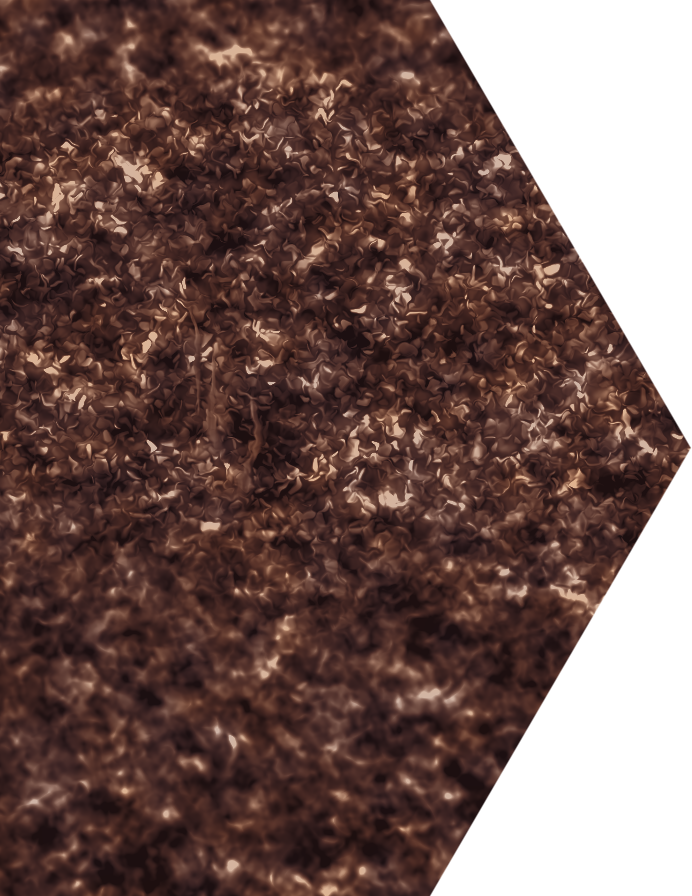
A Shadertoy shader for this texture:

```glsl
const vec2 TIP = vec2(0.771, 0.5);         // right corner of the soil panel
const vec2 EDGE_NORMAL = vec2(0.864, 0.503);
const vec2 FOCUS_BAND = vec2(0.50, 0.84);  // heights between which soil is sharp
const vec2 FOCUS_FALLOFF = vec2(0.32, 0.14);
const float SHARP_EDGE = 0.0014;
const float BLURRED_EDGE = 0.0058;
const int LAYERS = 8;
const float COARSE_CELL = 0.050;
const float FINE_CELL = 0.015;
const float BASE_TONE = 1.2;
const float BRIGHTEN = 0.52;
const float CAVITY_DEPTH = 3.4;
const float CLUMP_CONTRAST = 4.6;
const float CLUMP_RELIEF = 3.6;
const float HIGHLIGHT_BOOST = 0.10;
const int ROOTS = 3;

// Tones from deep shadow to bright fibre
const vec3 TONES[7] = vec3[7](
    vec3(0.11, 0.06, 0.065), vec3(0.19, 0.11, 0.11), vec3(0.26, 0.15, 0.14),
    vec3(0.35, 0.21, 0.18), vec3(0.45, 0.30, 0.25), vec3(0.60, 0.44, 0.37),
    vec3(0.84, 0.71, 0.62));

vec4 hash4(vec2 p) {
    return fract(sin(dot(p, vec2(127.1, 311.7)) + vec4(0.0, 1.7, 3.1, 5.3)) * 43758.5453);
}

float noise(vec2 p) {
    vec2 i = floor(p), f = fract(p);
    f = f * f * (3.0 - 2.0 * f);
    float low = mix(hash4(i).x, hash4(i + vec2(1, 0)).x, f.x);
    float high = mix(hash4(i + vec2(0, 1)).x, hash4(i + vec2(1, 1)).x, f.x);
    return mix(low, high, f.y);
}

float fbm(vec2 p) {
    p = mat2(0.8, 0.6, -0.6, 0.8) * p;
    return 0.52 * noise(p) + 0.31 * noise(p * 2.1 + 7.3) + 0.17 * noise(p * 4.3 + 19.1);
}

vec3 toneColour(float tone) {
    vec3 colour = TONES[0];
    for (int i = 1; i < 7; i++)
        colour = mix(colour, TONES[i], clamp(tone - float(i) + 1.0, 0.0, 1.0));
    return colour;
}

// Paints one scattered layer of chips and thin fibres over the tone
float paintFlakes(float tone, vec2 p, float cell, float seed, float blur, float opacity) {
    vec2 home = floor(p / cell);
    float soft = min(blur / cell, 0.3);
    for (int j = -1; j <= 1; j++)
    for (int i = -1; i <= 1; i++) {
        vec2 id = home + vec2(i, j);
        vec4 place = hash4(id + seed);
        vec4 form = hash4(id + seed + 41.7);
        vec2 offset = p / cell - id - place.xy;
        float angle = 6.2832 * place.z;
        vec2 axis = vec2(cos(angle), sin(angle));
        vec2 q = vec2(dot(offset, axis), dot(offset, vec2(-axis.y, axis.x)));
        float width = mix(0.04, 0.24, form.y * form.y) + 0.3 * soft;
        float halfLength = mix(0.12, 0.55, form.x) * (1.0 - 0.4 * form.y);
        q.y += (form.z - 0.5) * 0.7 * q.x * q.x / halfLength;
        float along = clamp(q.x, -halfLength, halfLength);
        float taper = 1.0 - 0.3 * pow(along / halfLength, 2.0);
        float d = length(q - vec2(along, 0.0)) - width * taper;

        float shade = 0.95 + 3.1 * form.w + 2.0 * pow(place.w, 9.0);
        shade += 0.6 * clamp(offset.y * 3.0, -1.0, 1.0);
        float shadow = 1.0 - smoothstep(0.0, 0.16 + soft, d);
        tone *= 1.0 - 0.22 * shadow * opacity;
        tone = mix(tone, shade, opacity * (1.0 - smoothstep(-soft, soft, d)));
    }
    return tone;
}

// Long frayed roots standing in the sharp zone
float paintRoots(float tone, vec2 p) {
    for (int i = 0; i < ROOTS; i++) {
        float k = float(i);
        float rise = (p.y - 0.52 + 0.045 * k) / (0.16 - 0.01 * k);
        float centre = 0.213 + 0.032 * k + 0.010 * sin(rise * 4.0 + 2.5 * k)
            + 0.003 * sin(rise * 11.0 + k);
        float width = mix(0.001, 0.0075, noise(vec2(rise * 4.0, k * 3.0)));
        float across = (p.x - centre) / width;
        float cover = (1.0 - smoothstep(0.4, 1.3, abs(across)))
            * smoothstep(0.0, 0.2, rise) * (1.0 - smoothstep(0.8, 1.0, rise));
        float strands = noise(vec2(p.x * 330.0, p.y * 35.0)) - 0.5;
        tone = mix(tone, 2.6 + 1.8 * rise - 0.7 * across + 2.4 * strands, 0.8 * cover);
    }
    return tone;
}

void mainImage(out vec4 fragColor, in vec2 fragCoord) {
    vec2 p = fragCoord / iResolution.y;
    float pixel = 1.0 / iResolution.y;

    // Depth of field, with a slightly uneven focal band
    float depth = p.y + 0.08 * (noise(p * 6.0) - 0.5);
    vec2 away = vec2(FOCUS_BAND.x - depth, depth - FOCUS_BAND.y) / FOCUS_FALLOFF;
    float defocus = smoothstep(0.0, 1.0, max(away.x, away.y));
    float blur = max(mix(SHARP_EDGE, BLURRED_EDGE, defocus), 0.6 * pixel);

    // Ragged chips, from coarse to fine; the finest vanish out of focus
    vec2 ragged = vec2(noise(p * 120.0), noise(p * 120.0 + 31.0)) - 0.5;
    vec2 crumbled = p + 0.007 * (1.0 - 0.6 * defocus) * ragged;
    float tone = BASE_TONE;
    for (int i = 0; i < LAYERS; i++) {
        float fineness = float(i) / float(LAYERS - 1);
        float cell = mix(COARSE_CELL, FINE_CELL, fineness);
        float opacity = 1.0 - defocus * smoothstep(0.25, 0.8, fineness);
        tone = paintFlakes(tone, crumbled + 0.37 * float(i), cell, 13.0 * float(i), blur, opacity);
    }

    // Clumps lit from above, and dark cavities between them
    float clump = fbm(crumbled * 34.0);
    float clumpAbove = fbm((crumbled + vec2(0.0, 0.011)) * 34.0);
    tone += CLUMP_CONTRAST * (clump - 0.5) + CLUMP_RELIEF * (clump - clumpAbove);
    tone += CAVITY_DEPTH * (fbm(p * 9.0 + 3.0) - 0.5) + BRIGHTEN;
    tone += HIGHLIGHT_BOOST * pow(max(tone - 2.5, 0.0), 2.0);
    tone = paintRoots(tone, mix(p, crumbled, 0.5));

    // Warm and cool patches
    vec3 soil = toneColour(tone);
    soil *= mix(vec3(1.05, 0.99, 0.90), vec3(0.96, 1.0, 1.07), noise(p * 28.0 + 50.0));

    // White outside the pointed panel
    float outside = dot(vec2(p.x - TIP.x, abs(p.y - TIP.y)), EDGE_NORMAL);
    fragColor = vec4(mix(soil, vec3(1.0), smoothstep(-pixel, pixel, outside)), 1.0);
}
```
